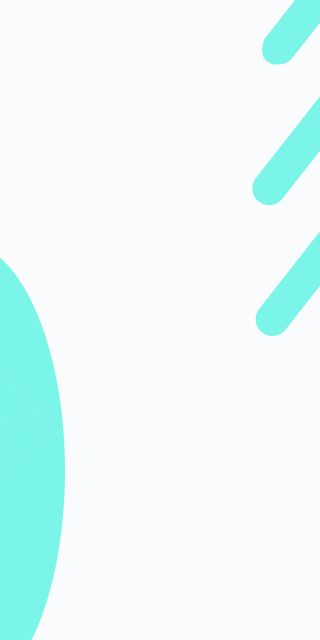
Give the GLSL for this background, as a WebGL 1 fragment shader.

```glsl
precision highp float;
// A pale backdrop with a tall mint ellipse rising from the left edge and
// three slanted mint bars entering from the right. All shapes are distance
// functions in units of canvas width, with y running from 0 to 2.

#define PAPER vec3(0.976, 0.984, 0.992)
#define MINT vec3(0.482, 0.961, 0.910)
#define ELLIPSE_CENTER vec2(-0.1172, 0.5286)
#define ELLIPSE_RADII vec2(0.3203, 0.7161)
#define BAR_DIRECTION vec2(0.617, 0.787)
#define BAR_RADIUS 0.0525
#define FIRST_CAP_BULGE 0.16
#define SEAM_WIDTH 0.0026
#define SEAM_STRENGTH 0.12

uniform vec2 u_resolution;

// Coverage of a shape from its signed distance, one pixel wide
float coverage(float dist, float pixel) {
  return clamp(0.5 - dist / pixel, 0.0, 1.0);
}

float ellipseDistance(vec2 q, vec2 radii) {
  float scaled = length(q / radii);
  float slope = length(q / (radii * radii));
  return scaled * (scaled - 1.0) / max(slope, 0.0001);
}

float segmentDistance(vec2 p, vec2 a, vec2 b) {
  vec2 ab = b - a;
  float t = clamp(dot(p - a, ab) / dot(ab, ab), 0.0, 1.0);
  return length(p - a - ab * t);
}

// Three parallel bars with round lower caps; the top cap is a little blunt
float barsDistance(vec2 p) {
  float nearest = 10.0;
  for (int i = 0; i < 3; i++) {
    float n = float(i);
    vec2 cap = vec2(0.8724 - 0.0521 * n + 0.0208 * n * n,
                    1.8516 - 0.4557 * n + 0.0156 * n * n);
    vec2 q = p - cap;
    float along = max(dot(q, BAR_DIRECTION), 0.0);
    float dist = length(q - BAR_DIRECTION * along) - BAR_RADIUS;
    if (i == 0) {
      vec2 corner = clamp(-q / BAR_RADIUS, 0.0, 1.0);
      dist -= FIRST_CAP_BULGE * BAR_RADIUS * corner.x * corner.y;
    }
    nearest = min(nearest, dist);
  }
  return nearest;
}

// Hairline seams inside the ellipse: an arc and three slanted strokes
float seamDistance(vec2 p) {
  float arc = abs(length(p - vec2(-0.052, 0.706)) - 0.1354);
  arc += 10.0 * max(0.711 - p.y, 0.0);
  float strokes = segmentDistance(p, vec2(0.0, 0.664), vec2(0.083, 0.711));
  vec2 bend = vec2(0.125, 0.706);
  strokes = min(strokes, segmentDistance(p, vec2(0.0, 0.630), bend));
  strokes = min(strokes, segmentDistance(p, bend, vec2(0.177, 0.721)));
  strokes = min(strokes, segmentDistance(p, vec2(0.0, 0.544), vec2(0.203, 0.6615)));
  return min(arc, strokes);
}

void main() {
  vec2 p = gl_FragCoord.xy / u_resolution * vec2(1.0, 2.0);
  float pixel = 2.0 / u_resolution.y;

  // Solid shapes
  float ellipse = ellipseDistance(p - ELLIPSE_CENTER, ELLIPSE_RADII);
  float shape = coverage(min(ellipse, barsDistance(p)), pixel);
  vec3 color = mix(PAPER, MINT, shape);

  // Faint seams, kept within the ellipse
  float seam = coverage(seamDistance(p) - 0.5 * SEAM_WIDTH, pixel);
  seam *= coverage(ellipse, pixel);
  color = mix(color, PAPER, seam * SEAM_STRENGTH);

  gl_FragColor = vec4(color, 1.0);
}
```
